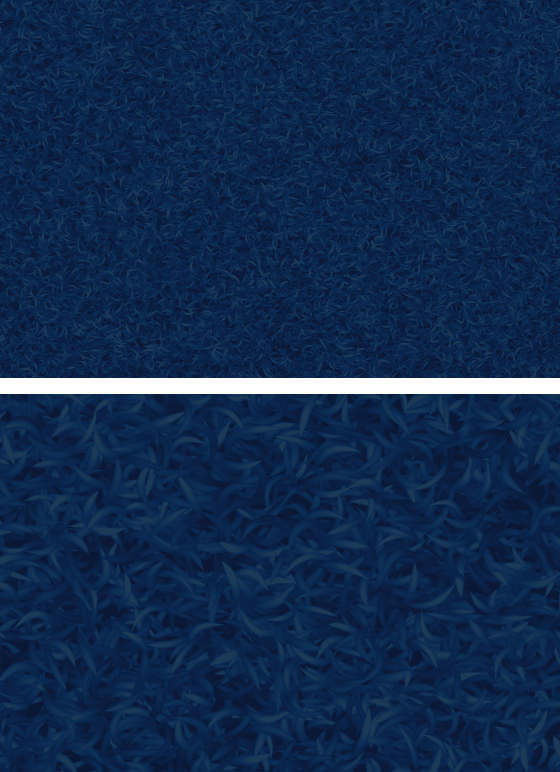
Top, the full canvas; bottom, a detail of the centre.
Write a Shadertoy shader that draws this texture.

```glsl
// Dense navy pile of short curled fibres, seen from above.
// Jittered grids of tapered parabolic strands are painted from deep to high;
// each strand sinks into shadow at its root, and slow sines vary the pile.

vec3 hash3(vec3 p) {
    p = fract(p * vec3(0.1031, 0.1030, 0.0973));
    p += dot(p, p.yxz + 33.33);
    return fract((p.xxy + p.yxx) * p.zyx);
}

// Layered sines: uneven tufts and hollows, about -1 to 1
float tufts(vec2 p) {
    float sum = 0.0, weight = 0.5;
    for (int i = 0; i < 4; i++) {
        p = mat2(0.8, 0.6, -0.6, 0.8) * p + 1.7;
        sum += weight * sin(p.x + 1.3 * sin(p.y * 0.8)) * sin(p.y + 1.1 * sin(p.x * 0.7));
        p *= 1.7;
        weight *= 0.75;
    }
    return sum;
}

// Returns the tone and the coverage of one curled strand centred at the origin
vec2 strand(vec2 p, vec3 shape, vec3 look, float depth, float blur) {
    // Directions lean a little towards the horizontal
    float angle = 6.2832 * shape.x;
    angle -= 0.22 * sin(2.0 * angle);
    float c = cos(angle), s = sin(angle);
    p = mat2(c, -s, s, c) * p;

    float halfLength = mix(0.016, 0.027, shape.y);
    float bend = 1.6 * (shape.z - 0.5);
    float along = p.x / halfLength;
    float slope = 2.0 * bend * along;
    float dist = abs(p.y - bend * along * p.x) / sqrt(1.0 + slope * slope);
    float taper = 1.0 - along * along * abs(along);
    float width = mix(0.0026, 0.0042, look.y) * taper;
    float cover = 1.0 - smoothstep(-blur, blur, dist - width);

    // Rounded cross-section, dark root, and a fibre-to-fibre difference
    float edge = clamp(dist / max(width, 0.0008), 0.0, 1.0);
    float tone = 0.14 + 0.35 * depth + 0.65 * look.x;
    tone *= 1.0 - 0.38 * edge * edge;
    tone *= mix(0.42, 1.0, smoothstep(-0.9, 0.5, along));
    return vec2(tone, cover * smoothstep(-1.0, -0.4, along));
}

// Shadow navy, through deep and clear blue, to greyish highlights
vec3 pileColor(float tone) {
    vec3 shadow = vec3(0.038, 0.094, 0.212);
    vec3 navy = vec3(0.039, 0.148, 0.308);
    vec3 blue = vec3(0.050, 0.182, 0.337);
    vec3 sheen = vec3(0.108, 0.226, 0.337);
    vec3 color = mix(shadow, navy, clamp(tone / 0.5, 0.0, 1.0));
    color = mix(color, blue, clamp((tone - 0.5) / 0.3, 0.0, 1.0));
    return mix(color, sheen, smoothstep(0.76, 1.2, tone));
}

void mainImage(out vec4 fragColor, in vec2 fragCoord) {
    vec2 uv = fragCoord / iResolution.y;
    float blur = 0.0008 + 0.35 / iResolution.y;
    float cellSize = 0.035;
    float tone = 0.03;

    // Overlapping layers of strands, deepest first
    const int LAYERS = 15;
    for (int layer = 0; layer < LAYERS; layer++) {
        float depth = float(layer) / float(LAYERS - 1);
        vec2 grid = uv / cellSize + hash3(vec3(float(layer), 7.0, 3.0)).xy * 9.0;
        vec2 cell = floor(grid);
        for (int y = -1; y <= 1; y++) {
            for (int x = -1; x <= 1; x++) {
                vec2 id = cell + vec2(x, y);
                vec3 place = hash3(vec3(id + 40.0, float(layer) + 11.0));
                vec3 shape = hash3(vec3(id + 140.0, float(layer) + 37.0));
                vec3 look = hash3(vec3(id + 240.0, float(layer) + 71.0));
                vec2 local = (grid - id - place.xy) * cellSize;
                vec2 fibre = strand(local, shape, look, depth, blur);
                tone = mix(tone, fibre.x, fibre.y);
            }
        }
    }

    // Stretch the contrast, then add tufts, unevenness and a lift to the top
    tone = 0.47 + 1.42 * (tone - 0.46);
    tone += 0.13 * tufts(uv * 45.0) + 0.07 * tufts(uv * 9.0 + 5.0);
    tone += 0.08 * (uv.y - 0.5);
    fragColor = vec4(pileColor(tone), 1.0);
}
```
